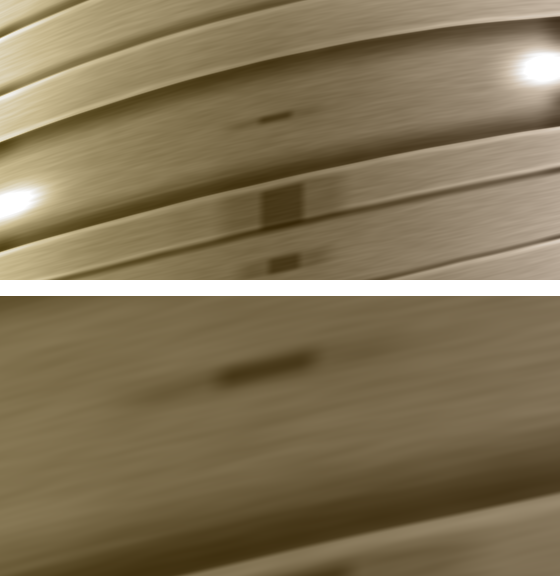
Top, the full canvas; bottom, a detail of the centre.
Give the GLSL for this texture, as a Shadertoy shader.

```glsl
// Curved, brushed brass bands with shaded grooves, soft glints and dark reflections.

vec2 gradientAt(vec2 cell) {
    vec2 q = fract(cell * vec2(0.1031, 0.1137));
    q += dot(q, q.yx + 33.33);
    float angle = 6.2832 * fract((q.x + q.y) * q.x * 7.31);
    return vec2(cos(angle), sin(angle));
}

float gradientNoise(vec2 p) {
    vec2 i = floor(p), f = fract(p);
    vec2 u = f * f * f * (f * (f * 6.0 - 15.0) + 10.0);
    vec2 e = vec2(0.0, 1.0);
    float low  = mix(dot(gradientAt(i), f), dot(gradientAt(i + e.yx), f - e.yx), u.x);
    float high = mix(dot(gradientAt(i + e), f - e), dot(gradientAt(i + 1.0), f - 1.0), u.x);
    return mix(low, high, u.y);
}

float glow(vec2 offset, vec2 radius) {
    vec2 q = offset / radius;
    return exp(-dot(q, q));
}

float softBox(vec2 offset, vec2 halfSize, vec2 blur) {
    vec2 s = 1.0 - smoothstep(halfSize - blur, halfSize + blur, abs(offset));
    return s.x * s.y;
}

void mainImage(out vec4 fragColor, in vec2 fragCoord) {
    vec2 uv = fragCoord / iResolution.xy;
    float across = 2.0 * uv.x - 1.0;
    float bend = 0.1 * across * across;

    // Straighten the bands: "down" is constant along each one
    float down = (1.0 - uv.y + 0.225 * across - bend) / (1.0 - bend);
    vec2 p = vec2(across, down);
    float side = abs(across);

    // Broad light: dim centre, bright ends, paler top
    float light = 0.40 + 0.25 * pow(side, 1.5);
    light += 0.08 * (1.0 - smoothstep(0.05, 0.3, down));
    light += 0.08 * smoothstep(0.6, 1.0, -across);
    light += 0.03 * gradientNoise(p * vec2(2.0, 5.0));

    // Grooves: position, fade above, fade below, depth
    vec4 grooves[6] = vec4[6](
        vec4(-0.215, 0.050, 0.010, 0.45),
        vec4( 0.016, 0.050, 0.010, 0.38),
        vec4( 0.208, 0.008, 0.110, 0.52),
        vec4( 0.635, 0.110, 0.008, 0.52),
        vec4( 0.810, 0.022, 0.028, 0.45),
        vec4( 1.080, 0.020, 0.012, 0.40));
    for (int i = 0; i < 6; i++) {
        vec4 g = grooves[i];
        float d = down - g.x + 0.003 * gradientNoise(vec2(across * 4.0, g.x * 9.0));
        float shade = smoothstep(-g.y, 0.0, d) * (1.0 - smoothstep(0.0, g.z, d));
        float rim = glow(vec2(d * sign(g.y - g.z) - 0.014, 0.0), vec2(0.012));
        float depth = g.w + 0.15 * smoothstep(0.9, 1.0, side);
        light = light * (1.0 - depth * shade) + rim * (0.06 + 0.08 * side);
    }

    // Faint ridge inside the deep lower groove
    light += 0.05 * glow(vec2(across + 0.5, down - 0.585), vec2(0.5, 0.006));

    // Dark reflections with wide halos: centre, half size
    vec4 spots[3] = vec4[3](
        vec4(-0.016, 0.417, 0.057, 0.012),
        vec4( 0.008, 0.740, 0.075, 0.070),
        vec4( 0.015, 0.945, 0.055, 0.028));
    for (int i = 0; i < 3; i++) {
        vec2 d = p - spots[i].xy, size = spots[i].zw;
        float core = softBox(d, size, vec2(0.02, 0.012));
        float halo = softBox(d, size * vec2(2.9, 1.1), vec2(0.05, 0.014));
        light *= 1.0 - 0.30 * core - 0.16 * halo;
    }

    // Glints at both ends of the widest band
    light += 0.50 * glow(p - vec2(-0.97, 0.46), vec2(0.13, 0.055));
    light += 0.60 * glow(p - vec2(0.95, 0.40), vec2(0.12, 0.075));
    light *= 1.0 - 0.45 * glow(p - vec2(1.02, 0.28), vec2(0.07, 0.06));
    light *= 1.0 - 0.45 * glow(p - vec2(1.02, 0.54), vec2(0.06, 0.05));

    // Brushed grain along the bands
    float grain = gradientNoise(p * vec2(5.0, 70.0)) + 0.7 * gradientNoise(p * vec2(13.0, 115.0) + 7.0);
    light += grain * (0.015 + 0.04 * light);

    // Brass tint, yellower at the left and fading out in the highlights
    vec3 tint = vec3(0.06, 0.0, -0.12 + 0.05 * across);
    vec3 color = light + tint * (1.0 - smoothstep(0.7, 1.0, light));
    fragColor = vec4(clamp(color, 0.0, 1.0), 1.0);
}
```
